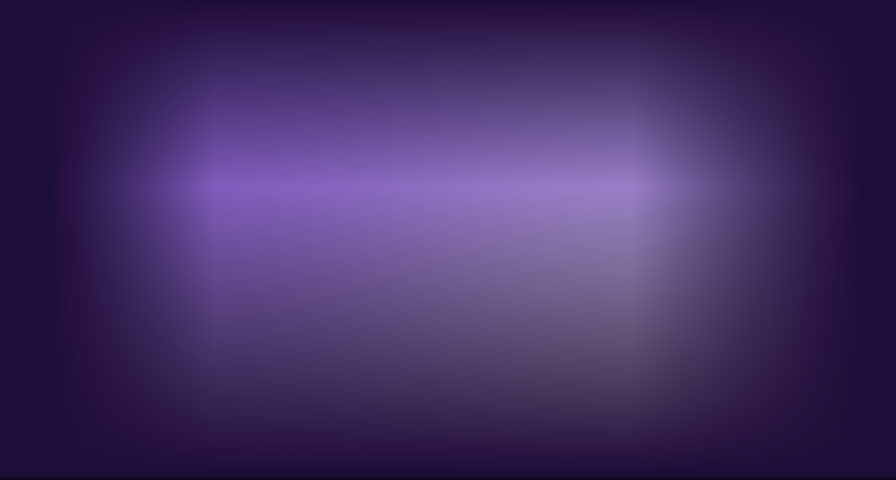
This background is drawn by a Shadertoy shader. Its source:

```glsl
// Ramp from 0 at the outer stop to 1 at the inner stop, eased near the outer one
float falloff(float outer, float inner, float p, float power) {
    return pow(clamp((p - outer) / (inner - outer), 0.0, 1.0), power);
}

void mainImage(out vec4 fragColor, in vec2 fragCoord) {
    vec2 uv = fragCoord / iResolution.xy;

    // Light fades to each side of a bright plateau and a horizontal crest
    float across = falloff(0.05, 0.24, uv.x, 1.25) * falloff(0.97, 0.705, uv.x, 1.3);
    float up = falloff(1.0, 0.61, uv.y, 1.1) * falloff(0.015, 0.61, uv.y, 1.05);
    float glow = across * up;

    // Violet on the left, lavender on the right, greyer toward the lower right
    float toRight = smoothstep(0.18, 0.74, uv.x);
    float below = clamp((0.61 - uv.y) / 0.45, 0.0, 1.0);
    vec3 violet = mix(vec3(0.50, 0.36, 0.74), vec3(0.53, 0.42, 0.67), below);
    vec3 lavender = mix(vec3(0.60, 0.50, 0.78), vec3(0.74, 0.70, 0.74), below);
    vec3 light = mix(violet, lavender, toRight);

    vec3 night = vec3(0.11, 0.055, 0.22);
    vec3 color = mix(night, light, glow);

    // Faint plum fringe where the glow dies out
    color += vec3(0.018, -0.008, 0.005) * smoothstep(0.0, 0.06, glow) * (1.0 - smoothstep(0.06, 0.25, glow));

    // Thin dark rim along the bottom
    color *= mix(0.6, 1.0, smoothstep(0.003, 0.010, uv.y));

    fragColor = vec4(color, 1.0);
}
```
